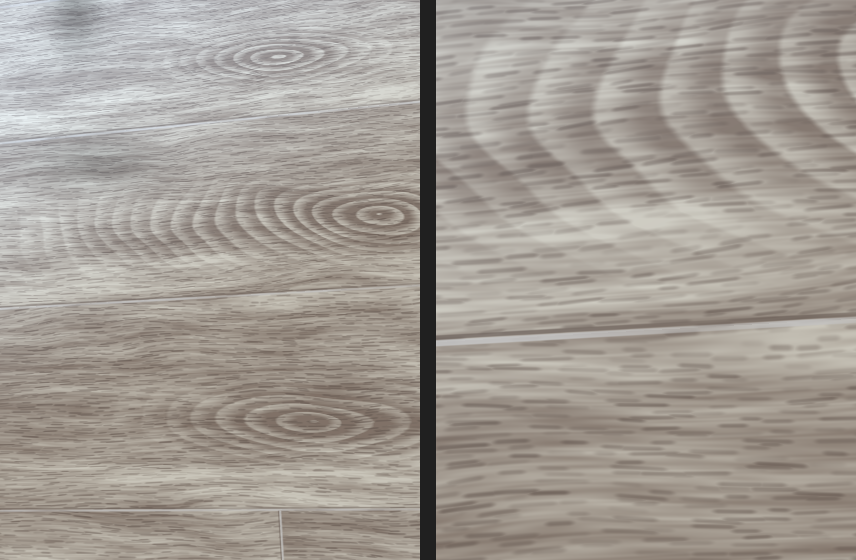
Left, the full canvas; right, a detail of the centre.
Give the GLSL for this texture, as a Shadertoy shader.

```glsl
// Pale wood-look floor planks receding gently, with oak grain, pores and light grout.
#define SHRINK 0.82         // height ratio of each plank to the one below
#define BOARD_LENGTH 4.6    // in canvas widths at the nearest seam
#define STAGGER 1.15        // butt joint shift from row to row
#define RING_GAP 0.062      // spacing of growth rings
#define GROUT 0.0018        // half width of a seam
#define PORE_CELLS vec2(25.0, 58.0)
#define WOOD_DARK vec3(0.50, 0.445, 0.405)
#define WOOD_PALE vec3(0.755, 0.735, 0.69)
#define PORE_BROWN vec3(0.40, 0.35, 0.32)
#define GROUT_LIGHT vec3(0.76, 0.755, 0.75)
#define SKY_GLARE vec3(0.16, 0.215, 0.28)

float hash(vec2 p) {
    return fract(sin(dot(p, vec2(127.1, 311.7))) * 43758.55);
}

// Layered, mutually bent sines; roughly -1 to 1
float waves(vec2 p, int octaves) {
    float sum = 0.0, amp = 0.65;
    for (int i = 0; i < octaves; i++) {
        sum += amp * sin(p.x + 1.7 * sin(p.y * 0.9 + float(i)))
                   * sin(p.y + 1.3 * sin(p.x * 0.8));
        p = mat2(1.5, 1.1, -1.1, 1.5) * p + 3.1;
        amp *= 0.68;
    }
    return sum;
}

// Cellular field of short thin strokes, one per cell
float pores(vec2 p) {
    float ink = 0.0;
    for (int j = -1; j <= 1; j++)
    for (int i = -1; i <= 1; i++) {
        vec2 cell = floor(p) + vec2(i, j);
        vec2 q = p - cell - vec2(hash(cell), hash(cell + 17.3));
        q.y += 0.5 * q.x * (hash(cell + 9.1) - 0.5);
        float halfLength = 0.1 + 0.42 * hash(cell + 5.7);
        float d = length(vec2(max(abs(q.x) - halfLength, 0.0) * 1.5, q.y));
        float strength = 0.2 + 0.8 * hash(cell + 41.9);
        ink = max(ink, strength * smoothstep(0.36, 0.04, d));
    }
    return ink;
}

float band(float d, float halfWidth, float soft) {
    return 1.0 - smoothstep(halfWidth - soft, halfWidth + soft, abs(d));
}

// Growth rings around a heart: x is ring tone, y is how clearly it shows
vec2 growthRings(vec2 p, float row, float bend) {
    float odd = mod(row, 2.0);
    vec2 d = p - vec2(0.77 + 0.26 * odd, 0.38);
    d.x += 0.25 * d.y;
    float phase = length(d * mix(vec2(0.8, 1.6), vec2(1.0, 1.3), odd)) / RING_GAP;
    phase += 0.4 * bend + 0.25 * sin(d.x * 11.0 + 9.0 * d.y);
    float r = fract(phase);
    float tone = smoothstep(0.0, 0.16, r) * (1.0 - smoothstep(0.25, 1.0, r));
    vec2 reach = mix(vec2(0.32, 0.17), vec2(0.9, 0.19), odd);
    d /= reach;
    return vec2(tone, exp(-dot(d, d)));
}

void mainImage(out vec4 fragColor, in vec2 fragCoord) {
    vec2 uv = fragCoord / iResolution.xy;
    float px = 1.0 / iResolution.y;
    float aspect = iResolution.x / iResolution.y;

    // Perspective: seams fan out and close up towards the top
    float toHorizon = 2.0915 + 0.2215 * uv.x - uv.y;
    float depth = toHorizon / (2.003 + 0.219 * uv.x);
    float k = log(depth) / log(SHRINK);
    float row = floor(k);
    float u = 0.5 + (uv.x - 0.5) / depth;

    // Board within the row
    float along = u - 0.667 - STAGGER * (row + 1.0);
    float board = floor(along / BOARD_LENGTH);
    float seed = 40.0 * hash(vec2(row, board) + 3.0);
    vec2 p = vec2(u, k - row);

    // Grain tone: broad figure, streaks, fibres, then rings
    float bend = waves(p * vec2(5.0, 6.0) + seed, 2);
    float broad = waves(p * vec2(2.6, 8.0) + seed * 1.7, 3);
    float streak = waves(p * vec2(4.5, 32.0) + vec2(seed, 1.5 * bend), 4);
    float fine = waves(p * vec2(17.0, 160.0) + vec2(seed, 3.0 * bend), 2);
    vec2 ring = growthRings(p, row, bend);
    float tone = 0.60 + 0.26 * broad + 0.30 * streak * (1.0 - 0.6 * ring.y) + 0.20 * fine;
    tone += ring.y * (0.85 * (1.0 - ring.x) - 0.68);
    tone += 0.24 * exp(-pow((p.y - 0.12) / 0.11, 2.0));
    tone -= 0.12 * smoothstep(0.45, 0.8, p.y) * mod(row, 2.0);
    vec3 color = mix(WOOD_DARK, WOOD_PALE, clamp(tone, 0.0, 1.12));

    // Pores follow the gently bent grain and gather in the darker wood
    vec2 porePos = vec2(u, p.y + 0.02 * bend + 0.012 * sin(u * 5.0 + seed));
    float ink = pores(porePos * PORE_CELLS + seed * 7.0);
    color = mix(color, PORE_BROWN, ink * clamp(0.82 - 0.5 * tone, 0.26, 0.72));

    // Grout: light line with a thin shadow above it
    float rowDist = (k - round(k)) * toHorizon * -log(SHRINK);
    float buttDist = (along - BOARD_LENGTH * round(along / BOARD_LENGTH)) * depth * aspect;
    float wear = 0.8 + 0.2 * sin(u * 23.0 + 2.0 * sin(u * 9.0));
    float shade = max(band(rowDist - GROUT * 1.5, GROUT * 0.7, px),
                      band(buttDist + GROUT * 1.5, GROUT * 0.6, px));
    float light = max(band(rowDist + GROUT * 0.4, GROUT, px), band(buttDist, GROUT, px));
    color = mix(color, PORE_BROWN, 0.7 * shade * wear);
    color = mix(color, GROUT_LIGHT, 0.85 * light * wear);

    // Cool window light from the upper left, dulled by soft smudges
    float glare = smoothstep(0.3, 1.15, uv.y + 0.4 * (0.4 - uv.x));
    color += SKY_GLARE * glare;
    float smudge = exp(-pow((uv.x - 0.18) / 0.06, 2.0)) * smoothstep(0.84, 1.0, uv.y);
    vec2 stain = (uv - vec2(0.22, 0.71)) / vec2(0.15, 0.045);
    color *= 1.0 - 0.28 * smudge - 0.18 * exp(-dot(stain, stain));

    fragColor = vec4(clamp(color, 0.0, 1.0), 1.0);
}
```
